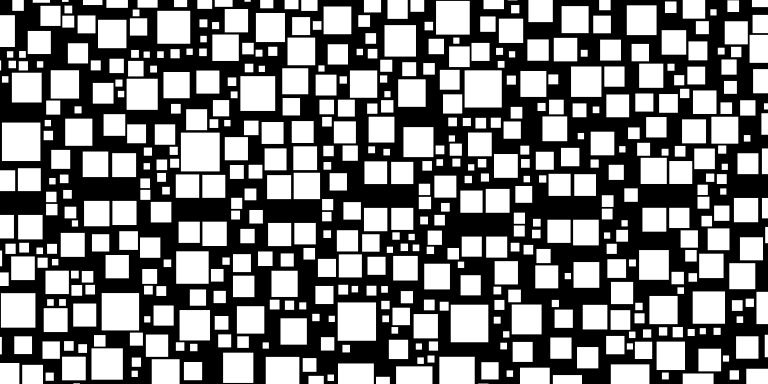
Reproduce this pattern procedurally as a Shadertoy shader.

```glsl
// White squares of many sizes packed without overlap on black, around a row of black bars.
// Each tier puts one jittered square in every cell of a grid whose rows slide at random;
// a square is kept only if it clears the bars and all kept squares of the coarser tiers.

// Lengths are percent of the canvas height.
const vec3 BLACK = vec3(0.0);
const vec3 WHITE = vec3(1.0);
const float GAP = 0.45;                     // least space between squares
const float SIZE_SKEW = 1.5;                // above 1 favours the smaller sides
const vec3 TIERS[5] = vec3[5](              // cell size, smallest side, largest side
    vec3(15.1, 6.0, 10.2),
    vec3(9.9, 5.2, 7.4),
    vec3(7.0, 4.5, 6.1),
    vec3(5.5, 3.0, 4.5),
    vec3(3.65, 1.6, 2.8));
const float BAR_PITCH = 24.3;
const float BAR_START = -8.2;
const float BAR_HEIGHT = 48.0;              // mean height of the bar centres
const vec2 BAR_JITTER = vec2(1.6, 20.0);
const vec2 BAR_HALF = vec2(7.3, 3.1);
const int FLANKS = 6;                       // squares set around each bar

// Integer hash to three values in 0..1
vec3 hash3(ivec3 key) {
    uvec3 v = uvec3(key + 4096) * 1664525u + 1013904223u;
    v.x += v.y * v.z; v.y += v.z * v.x; v.z += v.x * v.y;
    v ^= v >> 16u;
    v.x += v.y * v.z; v.y += v.z * v.x; v.z += v.x * v.y;
    return vec3(v >> 8u) * exp2(-24.0);
}

// Squares are stored as centre and half side
bool touching(vec3 a, vec3 b) {
    vec2 d = abs(a.xy - b.xy);
    return max(d.x, d.y) < a.z + b.z + GAP;
}

float coverage(vec2 p, vec3 square, float pixel) {
    vec2 c = clamp((square.z - abs(p - square.xy)) / pixel + 0.5, 0.0, 1.0);
    return c.x * c.y;
}

// Bars, each with two squares above, two below and a small stack on the right
int barColumn(float x) { return int(floor((x - BAR_START) / BAR_PITCH)); }

vec2 barCentre(int column) {
    vec2 jitter = (hash3(ivec3(column, 0, 9)).xy - 0.5) * BAR_JITTER;
    return vec2((float(column) + 0.5) * BAR_PITCH + BAR_START, BAR_HEIGHT) + jitter;
}

vec3 flankSquare(int column, int i) {
    vec3 h = hash3(ivec3(column, i, 8));
    vec2 side = vec2(i & 1, (i >> 1) & 1) * 2.0 - 1.0;
    bool stacked = i >= 4;
    float r = stacked ? mix(1.1, 1.6, h.z) : mix(2.6, 3.45, h.z);
    vec2 offset = stacked
        ? vec2(BAR_HALF.x + GAP + r, side.x * (r + 0.5 * GAP))
        : side * vec2(r + 0.5 * GAP + 0.4 * h.x, BAR_HALF.y + r);
    return vec3(barCentre(column) + offset, r);
}

bool clearOfBars(vec3 s) {
    float reach = s.z + GAP;
    int last = barColumn(s.x + reach);
    for (int column = barColumn(s.x - reach); column <= last; column++) {
        if (all(lessThan(abs(s.xy - barCentre(column)), BAR_HALF + s.z))) return false;
        for (int i = 0; i < FLANKS; i++)
            if (touching(s, flankSquare(column, i))) return false;
    }
    return true;
}

// Sliding grid of one tier
float tierLift(int tier) { return 0.37 * float(tier + 1); }
float rowSlide(int tier, int row) { return hash3(ivec3(row, 77, tier)).x; }
int rowAt(int tier, float y) { return int(floor(y / TIERS[tier].x + tierLift(tier))); }
int columnAt(int tier, int row, float x) {
    return int(floor(x / TIERS[tier].x + rowSlide(tier, row)));
}

vec3 candidate(int tier, int column, int row) {
    vec3 t = TIERS[tier];
    vec3 h = hash3(ivec3(column, row, tier + 20));
    float side = mix(t.y, t.z, pow(h.z, SIZE_SKEW));
    vec2 corner = (vec2(column, row) - vec2(rowSlide(tier, row), tierLift(tier))) * t.x;
    return vec3(corner + 0.5 * (side + GAP) + h.xy * (t.x - side - GAP), 0.5 * side);
}

// Defines KEPT: true for squares that pass PREV and touch no kept square of tier K
#define KEEP_TEST(KEPT, PREV, K) bool KEPT(vec3 s) { if (!PREV(s)) return false; float e = s.z + GAP; int top = rowAt(K, s.y + e); for (int row = rowAt(K, s.y - e); row <= top; row++) { int last = columnAt(K, row, s.x + e); for (int col = columnAt(K, row, s.x - e); col <= last; col++) { vec3 o = candidate(K, col, row); if (touching(s, o) && PREV(o)) return false; } } return true; }
KEEP_TEST(kept1, clearOfBars, 0)
KEEP_TEST(kept2, kept1, 1)
KEEP_TEST(kept3, kept2, 2)
KEEP_TEST(kept4, kept3, 3)

// Adds the square of tier K whose cell holds p
#define PAINT(K, KEPT) { int row = rowAt(K, p.y); vec3 s = candidate(K, columnAt(K, row, p.x), row); float c = coverage(p, s, pixel); if (c > white && KEPT(s)) white = c; }

void mainImage(out vec4 fragColor, in vec2 fragCoord) {
    float pixel = 100.0 / iResolution.y;
    vec2 p = fragCoord * pixel;
    float white = 0.0;
    for (int i = 0; i < FLANKS; i++)
        white = max(white, coverage(p, flankSquare(barColumn(p.x), i), pixel));
    PAINT(0, clearOfBars)
    PAINT(1, kept1)
    PAINT(2, kept2)
    PAINT(3, kept3)
    PAINT(4, kept4)
    fragColor = vec4(mix(BLACK, WHITE, white), 1.0);
}
```
